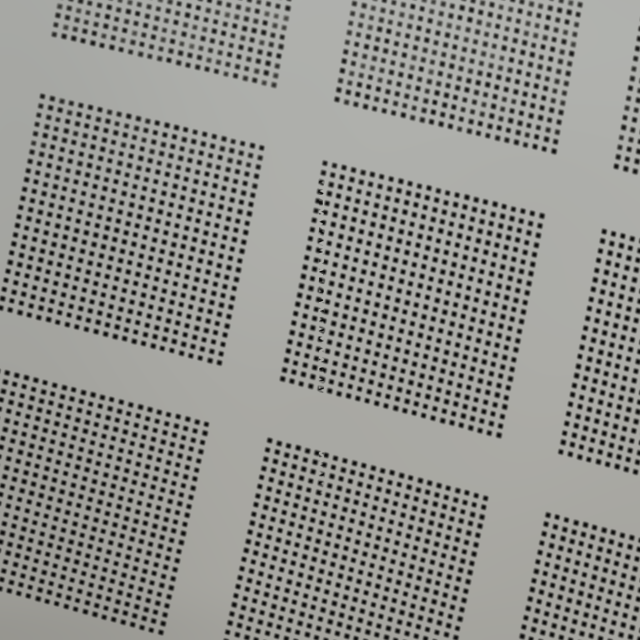
Write a WebGL 1 fragment shader that draws this pattern.

```glsl
precision highp float;

uniform vec2 u_resolution;

const float HOLES = 24.0;      // holes along each side of a panel
const float PITCH = 0.0337;    // hole spacing in panel periods

vec2 hash2(vec2 p) {
  vec3 q = fract(p.xyx * vec3(0.1031, 0.1030, 0.0973));
  q += dot(q, q.yzx + 33.33);
  return fract((q.xx + q.yz) * q.zy);
}

vec2 gradientAt(vec2 corner) {
  float angle = 6.2832 * hash2(corner + 71.0).x;
  return vec2(cos(angle), sin(angle));
}

float gradientNoise(vec2 p) {
  vec2 i = floor(p);
  vec2 f = p - i;
  vec2 w = f * f * f * (f * (f * 6.0 - 15.0) + 10.0);
  vec2 e = vec2(1.0, 0.0);
  float a = dot(gradientAt(i), f);
  float b = dot(gradientAt(i + e.xy), f - e.xy);
  float c = dot(gradientAt(i + e.yx), f - e.yx);
  float d = dot(gradientAt(i + e.xx), f - e.xx);
  return mix(mix(a, b, w.x), mix(c, d, w.x), w.y);
}

// Slight lens and perspective bend, in canvas units
vec2 bend(vec2 p) {
  vec3 terms = vec3(p.x * p.y, p * p);
  return vec2(dot(terms, vec3(-0.0013, -0.0026, -0.0033)),
              dot(terms, vec3(0.0091, 0.0013, -0.0065)));
}

// Canvas position, y down, to panel coordinates with period 1
vec2 toPanels(vec2 pos) {
  vec2 origin = vec2(0.508, 0.255);
  vec2 across = vec2(0.4388, 0.1055);
  vec2 down = vec2(-0.0833, 0.4401);
  float det = across.x * down.y - across.y * down.x;
  vec2 p = vec2(0.0);
  for (int i = 0; i < 4; i++) {
    vec2 r = pos - origin - bend(p);
    p = vec2(r.x * down.y - r.y * down.x,
             across.x * r.y - across.y * r.x) / det;
  }
  return p;
}

// Narrow vertical flaw that shears the holes it crosses
vec2 shearSeam(vec2 pos, float seamX) {
  float band = 1.0 - smoothstep(0.002, 0.005, abs(pos.x - seamX));
  float span = smoothstep(0.27, 0.30, pos.y) * (1.0 - smoothstep(0.62, 0.85, pos.y));
  float wobble = gradientNoise(vec2(3.7, pos.y * 190.0));
  return pos + vec2(0.011, 0.006) * wobble * band * span;
}

float roundedSquareRadius(vec2 d) {
  vec2 a = abs(d);
  return pow(dot(a * a, a) + 1e-6, 1.0 / 3.0);
}

// x: hole coverage, y: brightness of the hole floor
vec2 perforation(vec2 p, float haze) {
  vec2 shifted = p + 0.5 * PITCH;
  vec2 panel = floor(shifted);
  vec2 cell = (fract(shifted) - 0.5 * PITCH) / PITCH;
  vec2 index = floor(cell + 0.5);
  float inside = step(max(index.x, index.y), HOLES - 0.5);

  vec2 id = panel * HOLES + index + 100.0;
  vec2 random = hash2(id);
  vec2 d = cell - index - (random - 0.5) * 0.06;
  float radius = roundedSquareRadius(d);
  float size = 1.0 + 0.1 * (random.x - 0.5);
  float coverage = 1.0 - smoothstep(0.05, 0.44, radius / size);

  // Hazy light reaches some hole floors, mostly from the upper side
  float patches = clamp(0.5 + gradientNoise(id * vec2(0.23, 0.57)), 0.0, 1.0);
  float glow = haze * (0.05 + 0.28 * patches * random.y);
  glow += 0.07 * random.y * smoothstep(0.0, 0.35, -d.x - d.y);
  return vec2(coverage * inside, glow);
}

vec3 sheetColor(vec2 pos) {
  vec3 color = mix(vec3(0.69, 0.695, 0.68), vec3(0.655, 0.652, 0.63),
                   smoothstep(0.0, 1.0, pos.y));
  float light = 0.012 * gradientNoise(pos * 3.0 + 5.0);
  light -= 0.035 * (1.0 - smoothstep(0.0, 0.45, pos.x));
  light -= 0.03 * smoothstep(0.9, 1.0, pos.y) * (1.0 - pos.x);
  return color + light;
}

void main() {
  vec2 uv = gl_FragCoord.xy / u_resolution;
  vec2 pos = vec2(uv.x, 1.0 - uv.y);

  float haze = 1.0 - smoothstep(0.0, 0.42, pos.y);
  vec2 hole = perforation(toPanels(shearSeam(pos, 0.502)), haze);
  vec3 holeColor = vec3(0.045, 0.045, 0.04) + hole.y * vec3(1.0, 1.0, 0.95);

  gl_FragColor = vec4(mix(sheetColor(pos), holeColor, hole.x), 1.0);
}
```
